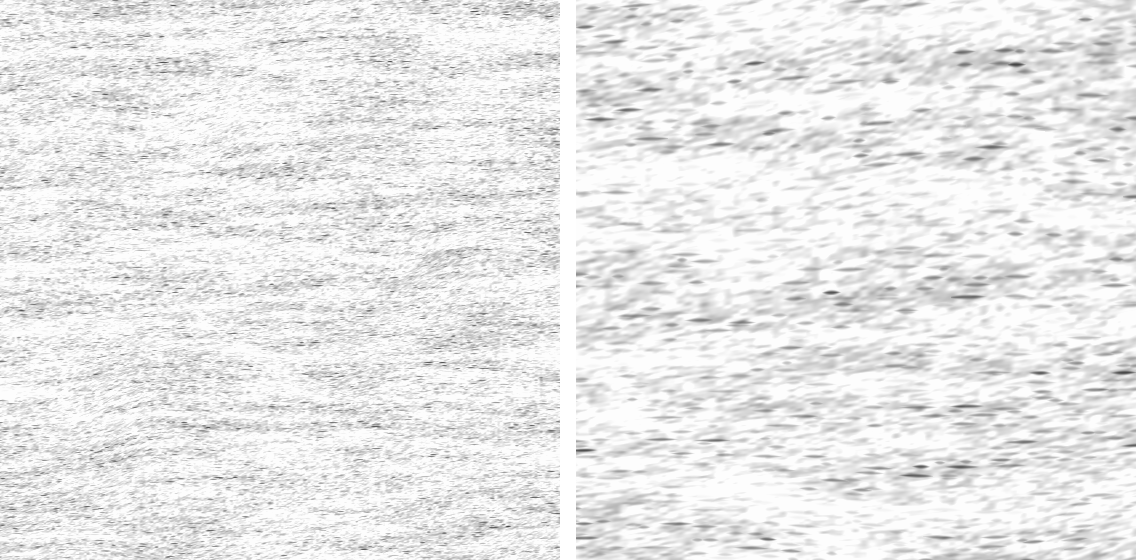
Left: the whole. Right: its middle third, enlarged.
This texture is drawn by a Shadertoy shader. Its source:

```glsl
#define WARP 0.034        // height of the slow waves in the grain
#define FIBRE_TILT 0.16   // rise of the fine fibres
#define FIBRE_BASE 0.053  // mean ink of the fibres
#define FIBRE_CONTRAST 0.086
#define PORE_SHARE 0.45   // share of cells that hold a pore
#define PORE_INK 0.56
#define PORE_HALF_HEIGHT 0.0010
#define PORE_SOFTNESS 0.0010

float hash(vec2 p) {
    vec3 q = fract(vec3(p.xyx) * 0.1031);
    q += dot(q, q.yzx + 33.33);
    return fract((q.x + q.y) * q.z);
}

// Value noise centred on zero
float noise(vec2 p) {
    vec2 cell = floor(p), f = fract(p);
    f = f * f * (3.0 - 2.0 * f);
    float low = mix(hash(cell), hash(cell + vec2(1, 0)), f.x);
    float high = mix(hash(cell + vec2(0, 1)), hash(cell + vec2(1, 1)), f.x);
    return mix(low, high, f.y) - 0.5;
}

// Bends the canvas so that the grain runs in slow waves
vec2 bendGrain(vec2 p) {
    float wave = noise(p * vec2(3.3, 4.0) + 7.0)
               + 0.4 * noise(p * vec2(7.0, 9.0) + 31.0);
    return vec2(p.x, p.y - WARP * wave - 0.02 * p.x);
}

// Short tapered dashes, one at most in each staggered cell
float pores(vec2 p, vec2 size, float seed) {
    float row = floor(p.y / size.y);
    p.x += size.x * hash(vec2(row, seed));
    vec2 cell = vec2(floor(p.x / size.x), row);
    vec2 key = cell + seed;
    float halfLength = size.x * mix(0.14, 0.34, hash(key + 11.3));
    vec2 jitter = vec2(hash(key + 23.7), hash(key + 37.1)) - 0.5;
    vec2 offset = p - (cell + 0.5 + jitter * vec2(0.3, 0.45)) * size;
    float along = offset.x / halfLength;
    float edge = abs(offset.y) - PORE_HALF_HEIGHT * (1.0 - along * along);
    float soft = max(PORE_SOFTNESS, 0.6 / iResolution.y);
    float strength = mix(0.2, 1.0, hash(key + 53.9));
    float present = step(hash(key + 71.3), PORE_SHARE);
    return present * strength * (1.0 - smoothstep(-soft, soft, edge));
}

void mainImage(out vec4 fragColor, in vec2 fragCoord) {
    vec2 uv = fragCoord / iResolution.y;
    vec2 grain = bendGrain(uv);
    vec2 tilted = vec2(grain.x, grain.y - FIBRE_TILT * grain.x);

    // Broad streaks and fine fibres
    float streak = noise(grain * vec2(6.0, 55.0) + 3.0)
                 + noise(grain * vec2(14.0, 130.0) + 17.0);
    float fibre = noise(tilted * vec2(95.0, 390.0) + 41.0)
                + noise(tilted * vec2(210.0, 510.0) + 83.0);
    float ink = FIBRE_BASE + FIBRE_CONTRAST * (1.8 * streak + 2.7 * fibre);
    ink = max(ink, 0.008);

    // Dark pores, denser within the streaks
    float pore = max(pores(grain, vec2(0.027, 0.0056), 5.0),
                     0.6 * pores(grain, vec2(0.019, 0.0047), 131.0));
    pore *= PORE_INK * clamp(0.75 + 0.9 * streak, 0.2, 1.2);
    ink = mix(ink, 1.0, pore);

    fragColor = vec4(vec3(1.0 - ink), 1.0);
}
```
